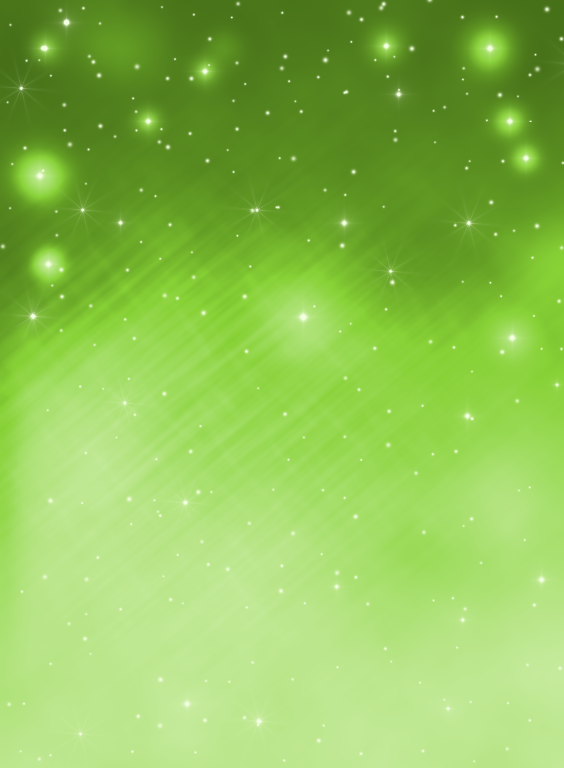
A Shadertoy shader for this background:

```glsl
const vec3 MOSS = vec3(0.25, 0.40, 0.08);
const vec3 FOREST = vec3(0.31, 0.49, 0.11);
const vec3 LEAF = vec3(0.39, 0.62, 0.14);
const vec3 LIME = vec3(0.53, 0.82, 0.21);
const vec3 SPRING = vec3(0.64, 0.87, 0.40);
const vec3 MINT = vec3(0.73, 0.90, 0.54);
const vec3 MIST = vec3(0.81, 0.94, 0.68);
const vec3 SPARK = vec3(0.95, 1.0, 0.88);

// Lamps: centre, halo radius, halo brightness
const vec4 LAMPS[11] = vec4[11](
    vec4(0.638, 0.937, 0.032, 3.0), vec4(0.052, 0.771, 0.034, 3.3),
    vec4(0.063, 0.656, 0.020, 3.2), vec4(0.059, 0.937, 0.020, 2.0),
    vec4(0.503, 0.940, 0.022, 1.9), vec4(0.664, 0.842, 0.021, 2.3),
    vec4(0.685, 0.794, 0.019, 2.2), vec4(0.267, 0.907, 0.017, 1.8),
    vec4(0.193, 0.842, 0.017, 1.8), vec4(0.395, 0.587, 0.058, 1.3),
    vec4(0.667, 0.560, 0.030, 1.2));

vec3 hash3(vec2 cell, float seed) {
    vec3 q = fract(vec3(cell.xyx + seed) * vec3(0.1031, 0.1030, 0.0973));
    q += dot(q, q.yxz + 33.33);
    return fract((q.xxy + q.yzz) * q.zyx);
}

float gradientDot(vec2 cell, vec2 offset) {
    float angle = 6.2832 * hash3(cell, 61.0).x;
    return dot(vec2(cos(angle), sin(angle)), offset);
}

float gradientNoise(vec2 p) {
    vec2 i = floor(p), f = p - i;
    vec2 w = f * f * f * (f * (f * 6.0 - 15.0) + 10.0);
    vec2 e = vec2(1.0, 0.0);
    float low = mix(gradientDot(i, f), gradientDot(i + e, f - e), w.x);
    float high = mix(gradientDot(i + e.yx, f - e.yx), gradientDot(i + 1.0, f - 1.0), w.x);
    return mix(low, high, w.y);
}

float fbm(vec2 p) {
    float sum = 0.0, gain = 0.6;
    for (int i = 0; i < 4; i++) {
        sum += gain * gradientNoise(p);
        p = mat2(1.6, 1.2, -1.2, 1.6) * p + 7.3;
        gain *= 0.5;
    }
    return sum;
}

float blob(vec2 p, vec2 centre, vec2 radius) {
    vec2 d = (p - centre) / radius;
    return exp(-dot(d, d));
}

// Round core with a soft bloom and a fine upright cross
float sparkle(vec2 d, float size) {
    float r = length(d);
    vec2 a = abs(d) / size;
    float arms = exp(-a.x * 5.0 - a.y * 0.9) + exp(-a.y * 5.0 - a.x * 0.9);
    return exp(-r * r / (size * size * 0.20)) + 0.35 * exp(-r / size) + 0.35 * arms;
}

float rays(vec2 d, float reach) {
    float spokes = pow(abs(cos(atan(d.y, d.x + 1e-5) * 5.0 + 0.4)), 16.0);
    return spokes * exp(-length(d) / reach);
}

float dust(vec2 p, float cellSize, float density, float seed) {
    vec2 cell = floor(p / cellSize);
    vec3 h = hash3(cell, seed);
    vec2 d = p - (cell + 0.15 + 0.7 * h.xy) * cellSize;
    float radius = mix(0.0013, 0.0031, h.z * h.z);
    return step(fract(h.z * 17.0), density) * exp(-dot(d, d) / (radius * radius));
}

float sparkleField(vec2 p, float cellSize, float density) {
    float light = 0.0;
    for (int k = 0; k < 9; k++) {
        vec2 cell = floor(p / cellSize) + vec2(k % 3 - 1, k / 3 - 1);
        vec3 h = hash3(cell, 19.0);
        vec2 d = p - (cell + 0.15 + 0.7 * h.xy) * cellSize;
        float lit = step(h.z, density);
        float size = mix(0.004, 0.0085, fract(h.z * 23.0));
        light += lit * (0.75 * sparkle(d, size) + 0.22 * step(0.6, fract(h.z * 41.0)) * rays(d, 0.016));
    }
    return light;
}

// Broad light and shade, from 0 (moss) to 6 (mist)
float backdrop(vec2 p) {
    float depth = 1.0 - p.y;
    float tone = 0.7 + 2.3 * smoothstep(0.05, 0.45, depth) + 2.1 * smoothstep(0.4, 0.9, depth);
    tone -= 1.5 * blob(p, vec2(0.0, 0.66), vec2(0.11, 0.13));
    tone -= 1.1 * blob(p, vec2(0.0, 0.32), vec2(0.03, 0.20));
    tone -= 0.6 * blob(p, vec2(0.56, 0.63), vec2(0.15, 0.07));
    tone -= 0.7 * blob(p, vec2(0.58, 0.27), vec2(0.12, 0.07));
    tone += 1.1 * blob(p, vec2(0.12, 0.44), vec2(0.13, 0.15));
    tone += 0.5 * blob(p, vec2(0.24, 0.28), vec2(0.17, 0.09));
    tone += 1.2 * blob(p, vec2(0.16, 0.94), vec2(0.06, 0.05));
    tone += 1.0 * blob(p, vec2(0.29, 0.938), vec2(0.025));
    tone += 0.7 * blob(p, vec2(0.73, 0.67), vec2(0.08, 0.07));
    tone += 0.7 * blob(p, vec2(0.66, 0.35), vec2(0.05, 0.07));
    return tone + 0.9 * fbm(p * 5.0 + 3.0);
}

// Fine diagonal brush strokes, crossed by shorter ones
float streaks(vec2 p) {
    vec2 q = mat2(0.77, -0.64, 0.64, 0.77) * p;
    float strokes = gradientNoise(q * vec2(5.0, 75.0)) + 0.6 * gradientNoise(q * vec2(9.0, 150.0) + 5.0);
    float crossed = max(gradientNoise(q.yx * vec2(14.0, 60.0) + 9.0), 0.0);
    return (0.5 * strokes + 0.4 * crossed) * blob(p, vec2(0.27, 0.47), vec2(0.33, 0.27));
}

vec3 palette(float tone) {
    vec3 c = mix(MOSS, FOREST, clamp(tone, 0.0, 1.0));
    c = mix(c, LEAF, clamp(tone - 1.0, 0.0, 1.0));
    c = mix(c, LIME, clamp(tone - 2.0, 0.0, 1.0));
    c = mix(c, SPRING, clamp(tone - 3.0, 0.0, 1.0));
    c = mix(c, MINT, clamp(tone - 4.0, 0.0, 1.0));
    return mix(c, MIST, clamp(tone - 5.0, 0.0, 1.0));
}

void mainImage(out vec4 fragColor, in vec2 fragCoord) {
    vec2 p = fragCoord / iResolution.y;
    float tone = backdrop(p) + streaks(p);
    float light = sparkleField(p, 0.135, 0.62);
    for (int i = 0; i < LAMPS.length(); i++) {
        vec4 lamp = LAMPS[i];
        tone += lamp.w * blob(p, lamp.xy, vec2(lamp.z));
        light += 0.85 * sparkle(p - lamp.xy, 0.006 + 0.08 * lamp.z);
    }
    float density = mix(0.45, 0.85, smoothstep(0.6, 0.9, p.y));
    light += dust(p, 0.048, density, 3.0) + 0.8 * dust(p + 0.02, 0.061, density, 47.0);
    fragColor = vec4(mix(palette(tone), SPARK, clamp(light, 0.0, 1.0)), 1.0);
}
```
